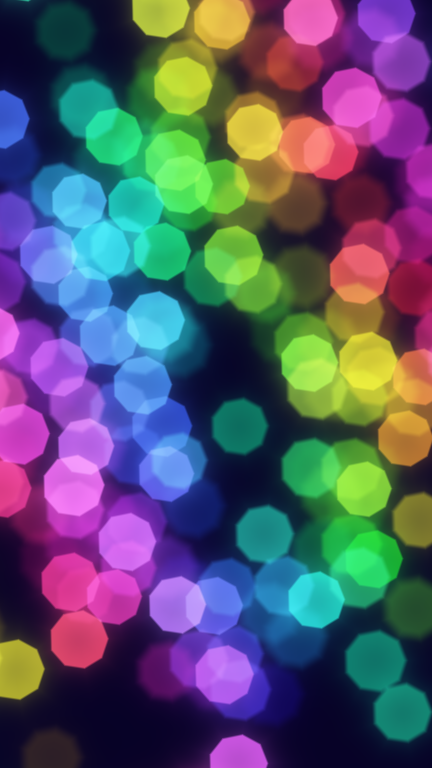
Reproduce this background procedurally as a Shadertoy shader.

```glsl
// Rainbow bokeh: soft nine-sided discs of light over deep navy.
// Three jittered grids, from dim and blurred to bright and crisp, are screened
// together; low-frequency noise gathers the discs, a diagonal ramp sets the hue.

const float TAU = 6.2831853;

vec3 hash3(vec3 p) {
    p = fract(p * vec3(0.1031, 0.1030, 0.0973));
    p += dot(p, p.yxz + 33.33);
    return fract((p.xxy + p.yxx) * p.zyx);
}

float valueNoise(vec2 p) {
    vec2 i = floor(p), f = fract(p);
    f = f * f * (3.0 - 2.0 * f);
    float a = hash3(vec3(i, 7.0)).x;
    float b = hash3(vec3(i + vec2(1, 0), 7.0)).x;
    float c = hash3(vec3(i + vec2(0, 1), 7.0)).x;
    float d = hash3(vec3(i + vec2(1, 1), 7.0)).x;
    return mix(mix(a, b, f.x), mix(c, d, f.x), f.y);
}

vec3 spectrum(float hue) {
    return clamp(abs(mod(hue * 6.0 + vec3(0, 4, 2), 6.0) - 3.0) - 1.0, 0.0, 1.0);
}

// Signed distance to a regular nine-sided polygon
float apertureDistance(vec2 q, float radius) {
    float sector = TAU / 9.0;
    float angle = atan(q.x, q.y + 1e-6) + 0.2;
    return cos(floor(0.5 + angle / sector) * sector - angle) * length(q) - radius;
}

// Tint of a disc: violets and pinks are paler than greens and yellows
vec3 discTint(vec2 centre, vec3 rnd, float brightness) {
    float hue = 0.5 - 1.5 * centre.x + 0.75 * (1.0 - centre.y) + 0.09 * (rnd.x - 0.5);
    float violet = 0.5 + 0.5 * cos(TAU * (hue - 0.78));
    float paleness = brightness * (0.06 + 0.32 * violet * violet + 0.2 * rnd.y * rnd.y);
    vec3 tint = mix(spectrum(hue), vec3(1), paleness);
    return tint * mix(0.88, 1.0, violet);
}

// Screens one grid of discs over the colour; depth 0 is far, 1 is near
vec3 addDiscs(vec3 color, vec2 p, float depth) {
    const float cell = 0.075;
    vec2 shifted = p + depth * vec2(0.031, 0.047);
    vec2 home = floor(shifted / cell);
    for (int y = -2; y <= 2; y++)
    for (int x = -2; x <= 2; x++) {
        vec2 id = home + vec2(x, y);
        vec3 place = hash3(vec3(id + 40.0, 11.0 + 20.0 * depth));
        vec3 look = hash3(vec3(id + 90.0, 57.0 + 20.0 * depth));
        vec2 centre = (id + 0.1 + 0.8 * place.xy) * cell - depth * vec2(0.031, 0.047);

        // Gather discs into clusters, leaving dark gaps
        float crowd = smoothstep(0.25, 0.7, valueNoise(centre * 6.5 + 3.0));
        if (place.z > mix(0.14, 0.86, crowd) - 0.12 * depth) continue;

        float radius = mix(0.034, 0.038, look.z);
        float d = apertureDistance(p - centre, radius);
        float softness = max(mix(0.009, 0.0018, sqrt(depth)), 0.8 / iResolution.y);
        float brightness = mix(0.26, 0.82, depth) + 0.2 * (look.y - 0.5);

        // Flat disc with a slightly lighter rim, and a halo outside it
        float fill = 1.0 - smoothstep(-softness, softness, d);
        fill *= 0.88 + 0.12 * smoothstep(-radius, 0.0, d);
        float halo = 0.24 * exp(-max(d, 0.0) / 0.014) * (1.0 - fill);
        vec3 light = discTint(centre, look, brightness) * brightness * (fill + halo);
        color += (1.0 - color) * clamp(light, 0.0, 1.0);
    }
    return color;
}

void mainImage(out vec4 fragColor, in vec2 fragCoord) {
    vec2 p = fragCoord / iResolution.y;
    vec3 color = vec3(0.025, 0.005, 0.15);
    for (int layer = 0; layer < 3; layer++)
        color = addDiscs(color, p, float(layer) * 0.5);
    fragColor = vec4(color, 1.0);
}
```
